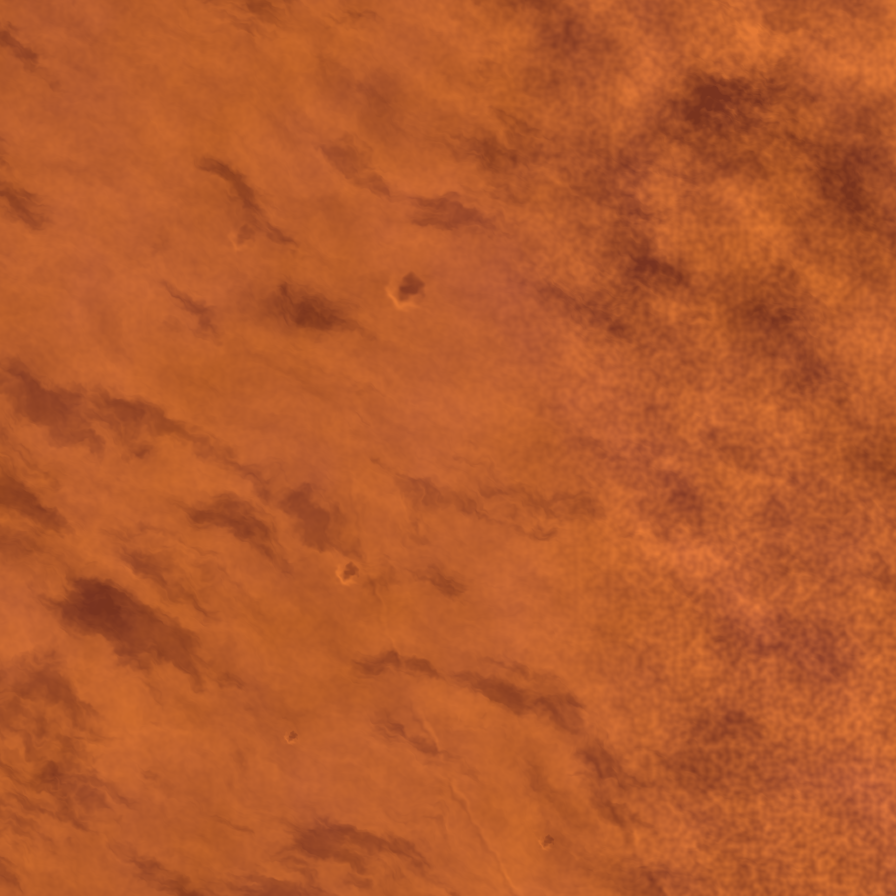
Give the GLSL for this texture, as a three.js fragment shader.

```glsl
// Rust-coloured desert plain from above: wind smears, rough ground, ridges and craters.
varying vec2 vUv;

#define DEEP_RUST vec3(0.48, 0.205, 0.12)
#define BRIGHT_SAND vec3(0.86, 0.455, 0.20)
#define DUST_TINT vec3(0.018, 0.008, 0.036)
#define BASE_TONE 0.665
#define WIND_DIR vec2(0.87, -0.493)
#define SMEAR_SCALE vec2(6.0, 14.0)
#define SMEAR_DEPTH 0.38
#define BLOT_DEPTH 0.36
#define MOTTLE_SCALE 9.0
#define MOTTLE_CONTRAST 0.85
#define GRAIN_SCALE 135.0
#define GRAIN_CONTRAST 0.36

float hash(vec2 cell) {
  vec3 h = fract(cell.xyx * vec3(0.1031, 0.1030, 0.0973));
  h += dot(h, h.yzx + 33.33);
  return fract((h.x + h.y) * h.z);
}

// Dot product of a random unit gradient with the offset from its corner.
float corner(vec2 cell, vec2 offset) {
  float angle = 6.2832 * hash(cell);
  return dot(vec2(cos(angle), sin(angle)), offset);
}

float gradientNoise(vec2 p) {
  vec2 i = floor(p), f = p - i;
  vec2 u = f * f * f * (f * (f * 6.0 - 15.0) + 10.0);
  vec2 e = vec2(1.0, 0.0);
  return mix(mix(corner(i, f), corner(i + e, f - e), u.x),
             mix(corner(i + e.yx, f - e.yx), corner(i + 1.0, f - 1.0), u.x), u.y);
}

float fbm(vec2 p) {
  float sum = 0.0, amp = 0.5;
  for (int i = 0; i < 5; i++) {
    sum += amp * gradientNoise(p);
    p = mat2(1.98, 0.28, -0.28, 1.98) * p + 17.3;
    amp *= 0.6;
  }
  return sum;
}

// Soft stroke from a to b.
float blot(vec2 p, vec2 a, vec2 b, float width) {
  vec2 ab = b - a;
  float h = clamp(dot(p - a, ab) / dot(ab, ab), 0.0, 1.0);
  float d = length(p - a - ab * h) / width;
  return exp(-d * d);
}

// Pit with a shaded upper right wall and a lit lower left rim.
float crater(vec2 p, vec2 center, float radius) {
  vec2 q = (p - center) / radius;
  q += 0.5 * vec2(gradientNoise(q * 1.7 + 5.0), gradientNoise(q * 1.7 + 31.0));
  float ring = (length(q) - 0.8) / 0.32;
  float rim = exp(-ring * ring) * smoothstep(0.3, -0.9, dot(q, vec2(0.74, 0.67)));
  float shade = smoothstep(0.8, 0.35, length(q - vec2(0.28, 0.22)));
  return 0.4 * rim - 0.42 * shade;
}

// Thin curved ridge, lit on one flank, that bends to the right going down.
float ridge(vec2 p, vec2 top, float bend, float width) {
  float fall = max(top.y - p.y, 0.0);
  float slope = 2.0 * bend * fall;
  float d = (p.x - top.x - bend * fall * fall) / sqrt(1.0 + slope * slope);
  d = (d + 0.006 * gradientNoise(p * 32.0) + 0.005 * gradientNoise(p * 90.0)) / width;
  float relief = exp(-d * d) - 0.9 * exp(-(d + 1.9) * (d + 1.9));
  float broken = clamp(0.55 + 1.4 * gradientNoise(p * 24.0 + 8.0), 0.0, 1.2);
  return relief * broken * smoothstep(0.0, 0.45, fall);
}

void main() {
  vec2 p = vUv;
  vec2 bent = p + 0.035 * vec2(gradientNoise(p * 4.0), gradientNoise(p * 4.0 + 40.0));
  bent += 0.03 * vec2(fbm(p * 14.0 + 7.0), fbm(p * 14.0 + 70.0));
  vec2 flow = vec2(dot(bent, WIND_DIR), dot(bent, vec2(-WIND_DIR.y, WIND_DIR.x)));
  float rough = smoothstep(0.50, 0.78, p.x + 0.2 * (p.y - 0.5));

  // Broad shading, faint streaks and dark wind-blown smears
  float streak = fbm(flow * SMEAR_SCALE + 3.0);
  float patches = gradientNoise(p * 4.0 + 11.0);
  float tone = BASE_TONE + 0.22 * gradientNoise(p * 2.6 + 6.0);
  tone += 0.36 * fbm(flow * vec2(9.0, 22.0) + 60.0);
  float smear = smoothstep(0.04, 0.34, streak + 0.4 * patches);
  tone -= SMEAR_DEPTH * smear * (1.0 - 0.5 * rough);

  // Larger dark drifts, torn by noise
  float drift = blot(bent, vec2(0.83, 0.95), vec2(0.66, 0.65), 0.055);
  drift += 0.8 * blot(bent, vec2(0.84, 0.88), vec2(0.99, 0.78), 0.06);
  drift += 0.8 * blot(bent, vec2(0.87, 0.64), vec2(0.91, 0.57), 0.035);
  drift += 0.6 * blot(bent, vec2(0.36, 0.93), vec2(0.57, 0.81), 0.028);
  drift += 0.8 * blot(bent, vec2(0.0, 0.40), vec2(0.13, 0.30), 0.026);
  drift += 0.8 * blot(bent, vec2(0.60, 0.13), vec2(0.72, 0.02), 0.026);
  drift += 0.6 * blot(bent, vec2(0.28, 0.665), vec2(0.39, 0.655), 0.02);
  drift += blot(bent, vec2(0.06, 0.14), vec2(0.085, 0.115), 0.014);
  tone -= BLOT_DEPTH * drift * clamp(0.65 + 2.6 * fbm(flow * vec2(10.0, 20.0)), 0.0, 1.3);

  // Mottled, grainy ground on the right
  tone += MOTTLE_CONTRAST * rough * mix(0.5, 1.0, p.y) * fbm(p * MOTTLE_SCALE + 21.0);
  float grain = gradientNoise(p * GRAIN_SCALE) + 0.6 * gradientNoise(p * GRAIN_SCALE * 0.47);
  tone += GRAIN_CONTRAST * grain * mix(0.2, 1.0, rough * mix(1.0, 0.5, p.y));

  // Ridges and craters
  tone += 0.15 * ridge(p, vec2(0.384, 0.60), 0.55, 0.0026);
  tone += 0.36 * ridge(p, vec2(0.635, 0.33), 1.05, 0.0042);
  tone += 0.24 * ridge(p, vec2(0.690, 0.33), 1.15, 0.0032);
  tone += crater(p, vec2(0.453, 0.675), 0.020);
  tone += 0.5 * crater(p, vec2(0.270, 0.735), 0.014);
  tone += crater(p, vec2(0.388, 0.360), 0.012);
  tone += 0.7 * crater(p, vec2(0.325, 0.177), 0.007);
  tone += 0.7 * crater(p, vec2(0.610, 0.060), 0.008);

  // Colour, with a pale band of dust and slight shifts of hue
  vec3 color = mix(DEEP_RUST, BRIGHT_SAND, clamp(tone, 0.0, 1.1));
  float dust = blot(bent, vec2(0.48, 0.78), vec2(1.0, 0.08), 0.06);
  color += DUST_TINT * dust * (0.8 + fbm(flow * 6.0 + 90.0));
  color.b += 0.06 * fbm(p * 5.0 + 50.0);
  gl_FragColor = vec4(color, 1.0);
}
```
